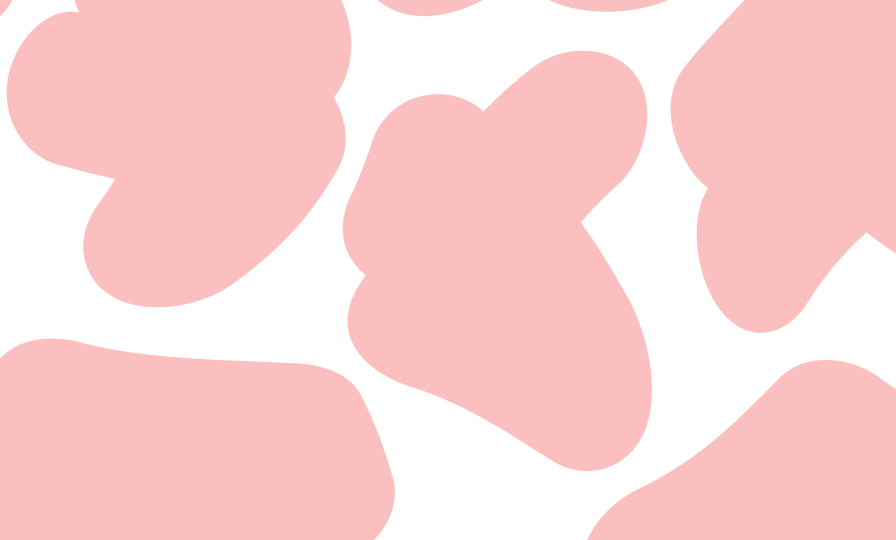
Reproduce this pattern procedurally as a Shadertoy shader.

```glsl
// Large soft pink blobs with rounded lobes, parted by winding white channels.
// Each blob lives in one jittered Voronoi cell: its lobes are pushed out from
// the seed until they touch the cell border, and some are bridged together.

#define PITCH 0.70        // blob spacing, in canvas heights
#define JITTER 0.44       // seed scatter within a cell
#define GAP 0.042         // narrowest channel
#define LOBES 5           // lobes per blob
#define LOBE_MIN 0.13     // smallest lobe radius
#define LOBE_MAX 0.165    // largest lobe radius
#define BRIDGE 0.5        // chance that two neighbouring lobes are joined
#define TILT 0.62         // direction of the layout, in radians
#define BEND 0.05         // strength of the channel curves
#define PINK vec3(0.98, 0.75, 0.745)
#define WHITE vec3(1.0)

const float TAU = 6.2832;

float hash(vec2 p) {
    return fract(sin(dot(p, vec2(127.1, 311.7))) * 43758.5);
}

// Seed of a cell; odd rows are shifted by half a step
vec2 seedOf(vec2 cell) {
    vec2 jitter = vec2(hash(cell), hash(cell + 37.3)) - 0.5;
    vec2 stagger = vec2(0.5 * mod(cell.y, 2.0), 0.0);
    return (cell + 0.5 + stagger + JITTER * jitter) * PITCH;
}

// Cell whose seed is nearest to p
vec2 nearestCell(vec2 p) {
    vec2 base = floor(p / PITCH), best = base;
    float bestDist = 1e5;
    for (int y = -2; y <= 2; y++)
    for (int x = -2; x <= 2; x++) {
        vec2 cell = base + vec2(x, y);
        float d = distance(p, seedOf(cell));
        if (d < bestDist) { bestDist = d; best = cell; }
    }
    return best;
}

// Lobe circle relative to its seed: xy is the centre, z the radius
vec3 lobeOf(vec2 cell, vec2 seed, int index) {
    vec2 key = cell + 5.17 * float(index + 1);
    float radius = mix(LOBE_MIN, LOBE_MAX, hash(key));
    float turn = (float(index) + 0.6 * hash(key + 11.9)) / float(LOBES);
    float angle = TAU * (turn + hash(cell + 71.7));
    vec2 dir = vec2(cos(angle), sin(angle));

    // Slide outwards until the circle meets the closest border
    float reach = PITCH;
    for (int y = -2; y <= 2; y++)
    for (int x = -2; x <= 2; x++) {
        if (x == 0 && y == 0) continue;
        vec2 toOther = seedOf(cell + vec2(x, y)) - seed;
        float span = length(toOther);
        float room = 0.5 * (span - GAP) - radius;
        float facing = dot(dir, toOther / span);
        if (facing > 0.01) reach = min(reach, room / facing);
    }
    return vec3(dir * max(reach, 0.0), radius);
}

// Distance to a capsule whose radius blends between two circles
float capsule(vec2 p, vec3 a, vec3 b) {
    vec2 axis = b.xy - a.xy;
    float s = clamp(dot(p - a.xy, axis) / max(dot(axis, axis), 1e-5), 0.0, 1.0);
    vec3 circle = mix(a, b, s);
    return length(p - circle.xy) - circle.z;
}

// Distance to the one blob that can cover p
float blobs(vec2 p) {
    vec2 cell = nearestCell(p);
    vec2 seed = seedOf(cell);
    vec2 q = p - seed;
    float d = 1e5;
    vec3 first = lobeOf(cell, seed, 0);
    vec3 lobe = first;
    for (int i = 0; i < LOBES; i++) {
        vec3 next = first;
        if (i + 1 < LOBES) next = lobeOf(cell, seed, i + 1);
        d = min(d, capsule(q, vec3(0.0, 0.0, lobe.z), lobe));
        if (hash(cell + 3.31 * float(i + 1)) < BRIDGE)
            d = min(d, capsule(q, lobe, next));
        lobe = next;
    }
    return d;
}

void mainImage(out vec4 fragColor, in vec2 fragCoord) {
    vec2 p = fragCoord / iResolution.y;

    // Tilt the layout, then bend it into slow curves
    p = mat2(cos(TILT), sin(TILT), -sin(TILT), cos(TILT)) * p + 3.0;
    p += BEND * sin(6.0 * p.yx + vec2(0.8, 2.9));

    // Fill with a one pixel soft edge
    float soft = 0.75 / iResolution.y;
    float cover = 1.0 - smoothstep(-soft, soft, blobs(p));
    fragColor = vec4(mix(WHITE, PINK, cover), 1.0);
}
```
